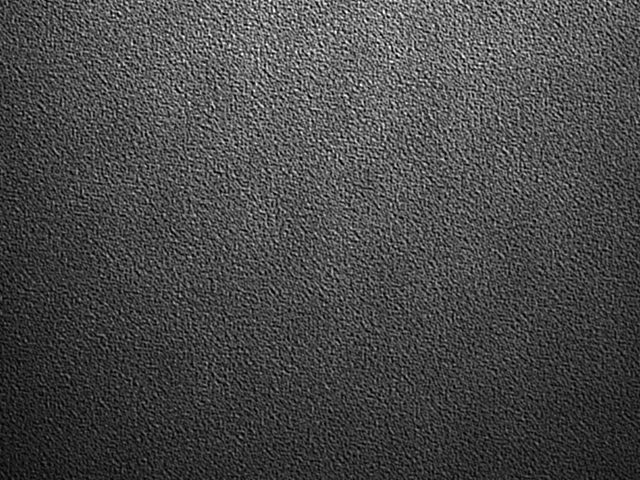
A WebGL 2 fragment shader for this texture:

```glsl
#version 300 es
precision highp float;
// Dark pebbled plastic: fine embossed grain under a soft light from the top.

uniform vec2 u_resolution;
out vec4 outColor;

const float GRAIN_FREQ     = 172.0;             // grain cells per canvas height
const float GRAIN_STRETCH  = 1.12;              // elongation along the streaks
const vec2  LIGHT_DIR      = vec2(0.75, 0.661); // unit vector towards the light
const float EMBOSS_STEP    = 0.25;              // slope sampling offset, in cells
const float EMBOSS_GAIN    = 3.2;               // brings the slope to unit spread
const float COARSE_WEIGHT  = 0.5;               // share of the larger pebbles
const float SPECKLE_FREQ   = 158.0;             // undirected grain
const float SPECKLE_GAIN   = 2.0;
const float CONTRAST_LEFT  = 0.44;
const float CONTRAST_RIGHT = 0.41;
const float GLINT          = 0.08;              // sparkle, strongest at the left
const float LIGHT_BOTTOM   = 0.180;
const float LIGHT_TOP      = 0.470;
const float LIGHT_CENTRE_X = 0.55;
const float SIDE_FALLOFF   = 1.5;
const float MOTTLE_FREQ    = 11.0;
const float MOTTLE_AMOUNT  = 0.12;
const int   AA             = 2;                 // samples per pixel side

// Integer hash of a lattice cell, mapped to a unit gradient.
vec2 cellGradient(vec2 cell) {
    uvec2 k = uvec2(ivec2(cell));
    uint n = k.x * 1597334677u ^ k.y * 3812015801u;
    n = (n ^ (n >> 16)) * 2146121005u;
    n = (n ^ (n >> 15)) * 2221713035u;
    n ^= n >> 16;
    float angle = float(n >> 8) * (6.2831853 / 16777216.0);
    return vec2(cos(angle), sin(angle));
}

float gradientNoise(vec2 p) {
    vec2 cell = floor(p);
    vec2 f = p - cell;
    vec2 w = f * f * f * (f * (f * 6.0 - 15.0) + 10.0);
    vec2 e = vec2(1.0, 0.0);
    float a = dot(cellGradient(cell), f);
    float b = dot(cellGradient(cell + e.xy), f - e.xy);
    float c = dot(cellGradient(cell + e.yx), f - e.yx);
    float d = dot(cellGradient(cell + e.xx), f - e.xx);
    return mix(mix(a, b, w.x), mix(c, d, w.x), w.y);
}

// Height of the surface: small pebbles over a turned, coarser layer.
float surfaceHeight(vec2 p) {
    const mat2 turn = mat2(0.52, 0.38, -0.38, 0.52);
    return gradientNoise(p) + COARSE_WEIGHT * gradientNoise(turn * p + 37.3);
}

// Slope facing the light, with roughly unit spread.
float emboss(vec2 q) {
    vec2 streakDir = vec2(LIGHT_DIR.y, -LIGHT_DIR.x);
    vec2 p = GRAIN_FREQ * vec2(dot(q, streakDir) / GRAIN_STRETCH, dot(q, LIGHT_DIR));
    vec2 offset = vec2(0.0, EMBOSS_STEP);
    return EMBOSS_GAIN * (surfaceHeight(p - offset) - surfaceHeight(p + offset));
}

// Undirected grain that breaks the streaks into separate pebbles.
float speckle(vec2 q) {
    const mat2 turn = mat2(0.92, 0.39, -0.39, 0.92);
    return SPECKLE_GAIN * gradientNoise(turn * q * SPECKLE_FREQ + 91.6);
}

// Broad light: fades downwards and towards both sides.
float illumination(vec2 uv) {
    float dx = uv.x - LIGHT_CENTRE_X;
    return mix(LIGHT_BOTTOM, LIGHT_TOP, uv.y) * (1.0 - SIDE_FALLOFF * dx * dx);
}

float shade(vec2 fragment) {
    vec2 uv = fragment / u_resolution;
    vec2 q = fragment / u_resolution.y;
    float relief = emboss(q) + speckle(q);
    float contrast = mix(CONTRAST_LEFT, CONTRAST_RIGHT, uv.x);
    float mottle = 1.0 + MOTTLE_AMOUNT * gradientNoise(q * MOTTLE_FREQ + 5.7);
    float glint = GLINT * (1.0 - 0.7 * uv.x) * smoothstep(1.6, 2.6, relief);
    return max(illumination(uv) * mottle * (1.0 + contrast * relief) + glint, 0.02);
}

void main() {
    // Average a small grid of samples to smooth the grain edges.
    float total = 0.0;
    for (int j = 0; j < AA; j++) {
        for (int i = 0; i < AA; i++) {
            vec2 jitter = (vec2(i, j) + 0.5) / float(AA) - 0.5;
            total += shade(gl_FragCoord.xy + jitter);
        }
    }
    outColor = vec4(vec3(total / float(AA * AA)), 1.0);
}
```
